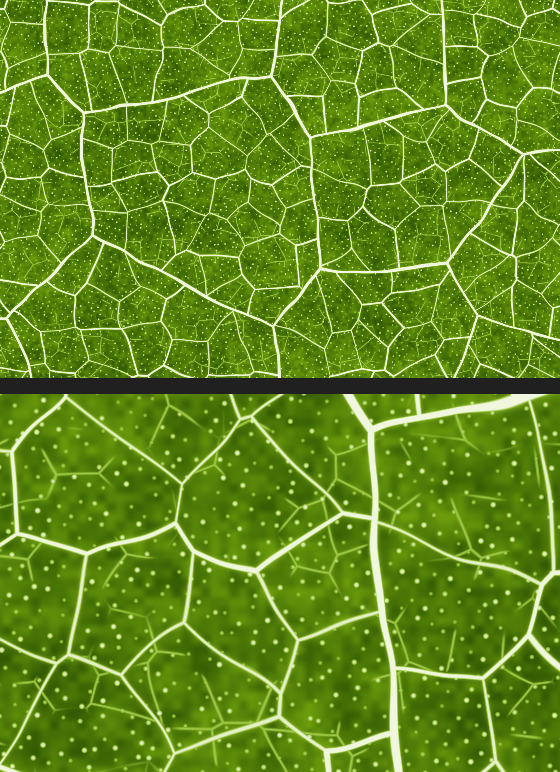
Top: the whole. Bottom: its middle third, enlarged.
Reproduce this texture procedurally as a Shadertoy shader.

```glsl
// Backlit green leaf: pale veins and dots over mottled tissue. Few coarse veins
// bound large fields; a small-celled Voronoi network confined to each field is
// thickened where its cells belong to different groups. Faint twigs fill the cells.

vec2 hash2(vec2 p) {
    vec3 q = fract(p.xyx * vec3(0.1031, 0.1030, 0.0973));
    q += dot(q, q.yzx + 33.33);
    return fract((q.xx + q.yz) * q.zy);
}

float noise(vec2 p) {
    vec2 i = floor(p), f = fract(p);
    f = f * f * (3.0 - 2.0 * f);
    float low = mix(hash2(i).x, hash2(i + vec2(1, 0)).x, f.x);
    float high = mix(hash2(i + vec2(0, 1)).x, hash2(i + vec2(1, 1)).x, f.x);
    return mix(low, high, f.y);
}

// Jittered seed of one grid cell, in canvas units
vec2 seedAt(vec2 cell, float scale) {
    return (cell + 0.5 + 0.72 * (hash2(cell + scale * 7.0) - 0.5)) / scale;
}

// Nearest seed of an unconfined network
vec2 ownerSeed(vec2 p, float scale) {
    vec2 home = floor(p * scale), best = vec2(99.0);
    for (int y = -1; y <= 1; y++)
    for (int x = -1; x <= 1; x++) {
        vec2 s = seedAt(home + vec2(x, y), scale);
        if (distance(s, p) < distance(best, p)) best = s;
    }
    return best;
}

// True if the point lies in the given cell; scale 0 stands for no cell at all
bool isInside(vec2 p, vec2 cellSeed, float scale) {
    return scale == 0.0 || distance(ownerSeed(p, scale), cellSeed) < 1e-4;
}

// Distance to the nearest vein (x) and to the nearest vein between groups (y)
vec2 veinDistance(vec2 p, float scale, float fieldScale, float groupScale) {
    vec2 home = floor(p * scale), best = vec2(99.0);
    vec2 field = ownerSeed(p, max(fieldScale, 1.0));
    for (int y = -2; y <= 2; y++)
    for (int x = -2; x <= 2; x++) {
        vec2 s = seedAt(home + vec2(x, y), scale);
        if (distance(s, p) < distance(best, p) && isInside(s, field, fieldScale)) best = s;
    }
    vec2 group = ownerSeed(best, max(groupScale, 1.0));
    vec2 nearest = vec2(0.05);
    for (int y = -2; y <= 2; y++)
    for (int x = -2; x <= 2; x++) {
        vec2 s = seedAt(home + vec2(x, y), scale);
        vec2 across = s - best;
        if (dot(across, across) < 1e-8) continue;
        float d = dot(0.5 * (s + best) - p, normalize(across));
        if (d > 0.05 || !isInside(s, field, fieldScale)) continue;
        nearest.x = min(nearest.x, d);
        if (!isInside(s, group, groupScale)) nearest.y = min(nearest.y, d);
    }
    return nearest;
}

// Bright core with a soft glow
float veinLight(float d, float halfWidth, float strength, float blur) {
    float core = 1.0 - smoothstep(halfWidth - blur, halfWidth + blur, d);
    float glow = 0.30 * exp(-max(d - halfWidth, 0.0) / 0.0024);
    return strength * max(core, glow);
}

void mainImage(out vec4 fragColor, in vec2 fragCoord) {
    vec2 p = fragCoord / iResolution.y;
    float blur = max(0.0014, 0.6 / iResolution.y);

    // Gentle bends in the veins
    vec2 q = p + 3.0;
    q += 0.034 * (vec2(noise(p * 5.0), noise(p * 5.0 + 41.0)) - 0.5);
    q += 0.012 * (vec2(noise(p * 19.0 + 7.0), noise(p * 19.0 + 73.0)) - 0.5);

    // Coarse veins, the cell network and its twigs
    float coarse = veinDistance(q, 1.9, 0.0, 0.0).x;
    vec2 network = veinDistance(q, 9.6, 1.9, 4.0);
    float twigs = veinDistance(q, 19.0, 0.0, 0.0).x;

    float swell = 0.8 + 0.4 * noise(p * 14.0);
    float light = veinLight(coarse, 0.0036 * swell, 1.0, blur);
    light = max(light, veinLight(network.y, 0.0025 * swell, 0.96, blur));
    light = max(light, veinLight(network.x, 0.0018 * swell, 0.88, blur));
    float freeEnd = smoothstep(0.46, 0.66, noise(p * 25.0 + 17.0));
    light = max(light, veinLight(twigs, 0.0012, 0.60 * freeEnd, blur));

    // Pale dots on a turned, jittered grid
    vec2 g = mat2(0.88, 0.47, -0.47, 0.88) * p * 68.0 + 200.0;
    vec2 kind = hash2(floor(g) + 500.0);
    vec2 offset = 0.6 * (hash2(floor(g)) - 0.5);
    float dotDist = length(fract(g) - 0.5 - offset) / 68.0;
    float dotRadius = 0.0014 + 0.0009 * kind.x;
    float dotMask = 1.0 - smoothstep(dotRadius - blur, dotRadius + blur, dotDist);
    light = max(light, dotMask * step(0.12, kind.y) * (0.55 + 0.32 * kind.x));

    // Mottled tissue
    float tone = 0.50 + 0.30 * (noise(p * 7.0 + 5.0) - 0.5);
    tone += 0.50 * (noise(p * 34.0 + 9.0) - 0.5);
    tone += 0.60 * (noise(p * 120.0) - 0.5);
    vec3 color = mix(vec3(0.20, 0.355, 0.01), vec3(0.42, 0.61, 0.045), clamp(tone, 0.0, 1.0));

    // Light shining through veins and dots
    color = mix(color, vec3(0.58, 0.75, 0.21), smoothstep(0.0, 0.58, light));
    color = mix(color, vec3(0.94, 0.97, 0.87), smoothstep(0.45, 1.0, light));
    fragColor = vec4(color, 1.0);
}
```
